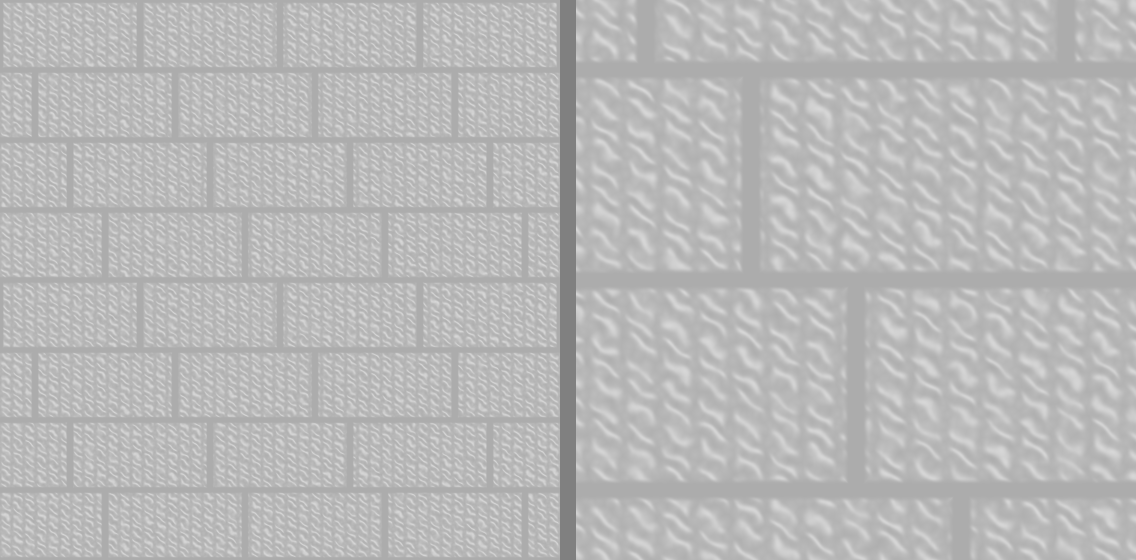
Left: the whole. Right: its middle third, enlarged.
This texture is drawn by a Shadertoy shader. Its source:

```glsl
// Pale grey running-bond blocks with a knitted, rope-like relief.
// Each course steps by a quarter block; slanted strands fill narrow vertical
// ribs, bent by layered sines and worn by cellular noise.

const vec2  BLOCKS = vec2(4.0, 8.0);          // blocks across and down
const float COURSE_STEP = 0.25;               // shift per course, in blocks
const vec2  JOINT_HALF = vec2(0.0050, 0.0043);
const float JOINT_SOFT = 0.0030;
const float RIBS = 47.0;                      // ribs across the canvas
const float STRANDS = 78.0;                   // strands up each rib
const float STRAND_SLANT = 0.95;              // drop across a rib, in strands
const float GRAIN_CELLS = 150.0;
const float WEAR_CELLS = 56.0;
const float GRAIN_AMOUNT = 0.035;
const vec3  MORTAR = vec3(0.675);
const vec3  GROOVE = vec3(0.705);
const vec3  STRAND_DARK = vec3(0.698);
const vec3  STRAND_LIGHT = vec3(0.825);
const float TAU = 6.2831853;

vec2 hash2(vec2 p) {
    vec3 q = fract(p.xyx * vec3(0.1031, 0.1030, 0.0973));
    q += dot(q, q.yzx + 33.33);
    return fract((q.xx + q.yz) * q.zy);
}

// Distance to the nearest scattered point, wrapping at the canvas edge
float cellular(vec2 uv, float cells) {
    vec2 p = uv * cells, id = floor(p), f = fract(p);
    float nearest = 2.0;
    for (int y = -1; y <= 1; y++)
    for (int x = -1; x <= 1; x++) {
        vec2 o = vec2(x, y);
        vec2 r = o + hash2(mod(id + o, cells)) - f;
        nearest = min(nearest, dot(r, r));
    }
    return sqrt(nearest);
}

// Layered sines with whole frequencies, so the warp also wraps
float ripple(vec2 uv) {
    return 0.5 * sin(TAU * dot(uv, vec2(17.0, 29.0)))
         + 0.3 * sin(TAU * dot(uv, vec2(-43.0, 37.0)) + 1.7)
         + 0.2 * sin(TAU * dot(uv, vec2(61.0, 53.0)) + 4.1);
}

// Signed distance to the joints, positive inside a block
float blockDistance(vec2 uv) {
    vec2 cell = uv * BLOCKS;
    float courseFromTop = BLOCKS.y - 1.0 - floor(cell.y);
    cell.x -= COURSE_STEP * courseFromTop;
    vec2 d = (0.5 - abs(fract(cell) - 0.5)) / BLOCKS - JOINT_HALF;
    return min(d.x, d.y);
}

vec3 knit(vec2 uv) {
    float warp = ripple(uv);
    float wear = cellular(uv, WEAR_CELLS);

    // Position across a slightly wavering rib
    float across = uv.x * RIBS + 0.07 * warp;
    float rib = mod(floor(across), RIBS);
    float u = fract(across);

    // S-shaped strands, each rib starting at its own height
    float slant = STRAND_SLANT * mix(u, smoothstep(0.0, 1.0, u), 0.7);
    float phase = uv.y * STRANDS + slant + hash2(vec2(rib, 7.0)).x
                + 0.20 * warp + 0.22 * wear;
    float wave = cos(TAU * phase + 0.5 * sin(TAU * phase));
    float strength = mix(1.0, 0.5, smoothstep(0.35, 0.9, wear));
    float light = 0.5 + 0.5 * strength * wave;

    // Rounded rib sinking into the groove at both sides
    float profile = smoothstep(0.02, 0.27, min(u, 1.0 - u));
    vec3 color = mix(GROOVE, mix(STRAND_DARK, STRAND_LIGHT, light), profile);
    return color + GRAIN_AMOUNT * (0.5 - cellular(uv, GRAIN_CELLS));
}

void mainImage(out vec4 fragColor, in vec2 fragCoord) {
    vec2 uv = fragCoord / iResolution.xy;
    float soft = max(JOINT_SOFT, 1.0 / iResolution.y);
    float face = smoothstep(-0.3 * soft, soft, blockDistance(uv));
    fragColor = vec4(mix(MORTAR, knit(uv), face), 1.0);
}
```
